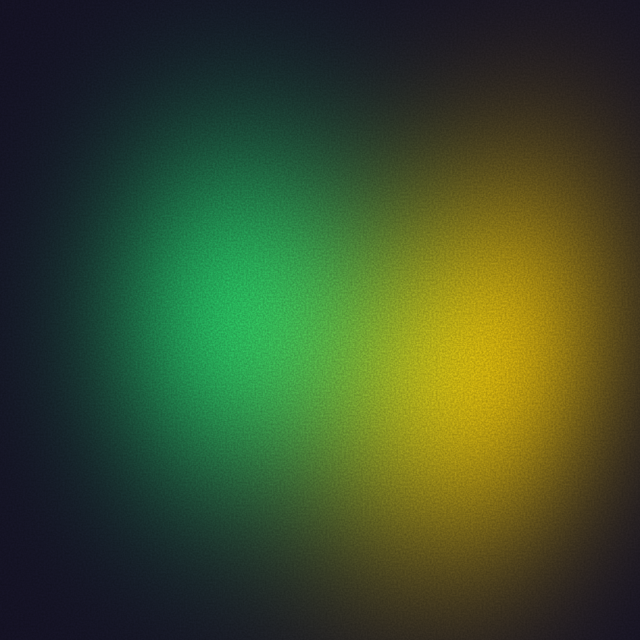
This background is drawn by a Shadertoy shader. Its source:

```glsl
// Two soft glows, emerald on the left and amber on the right, over deep indigo.
// Each glow is a stretched Gaussian, wider towards the other one; their light
// adds up to lime in the middle. Fine gradient noise gives a film grain.

// Random unit vector for a lattice cell
vec2 cellGradient(ivec2 cell) {
    uint h = uint(cell.x) * 1597334677u ^ uint(cell.y) * 3812015801u;
    h = (h ^ (h >> 15)) * 2246822519u;
    h ^= h >> 13;
    float angle = float(h & 65535u) / 65536.0 * 6.28319;
    return vec2(cos(angle), sin(angle));
}

float gradientNoise(vec2 p) {
    ivec2 cell = ivec2(floor(p));
    vec2 f = fract(p);
    vec2 blend = f * f * f * (f * (f * 6.0 - 15.0) + 10.0);
    float corners[4];
    for (int i = 0; i < 4; i++) {
        ivec2 corner = ivec2(i & 1, i >> 1);
        corners[i] = dot(cellGradient(cell + corner), f - vec2(corner));
    }
    return mix(mix(corners[0], corners[1], blend.x),
               mix(corners[2], corners[3], blend.x), blend.y);
}

// Gaussian with separate left, right and vertical spreads, leaning by a shear
float glow(vec2 offset, float left, float right, float height, float lean) {
    offset.x -= lean * offset.y;
    vec2 q = offset / vec2(offset.x < 0.0 ? left : right, height);
    return exp(-0.5 * dot(q, q));
}

void mainImage(out vec4 fragColor, in vec2 fragCoord) {
    vec2 uv = fragCoord / iResolution.xy;

    // Light of the two glows over the dark ground
    vec3 color = vec3(0.08, 0.07, 0.14);
    color += vec3(0.04, 0.60, 0.22) * glow(uv - vec2(0.371, 0.505), 0.148, 0.169, 0.202, 0.0);
    color += vec3(0.70, 0.56, -0.10) * glow(uv - vec2(0.755, 0.427), 0.169, 0.148, 0.224, 0.15);

    // Film grain, stronger where it is lit
    float grain = gradientNoise(uv * 307.0) + 0.6 * gradientNoise(uv * 437.0 + 51.3);
    color *= 1.0 + 0.15 * grain;

    fragColor = vec4(clamp(color, 0.0, 1.0), 1.0);
}
```
